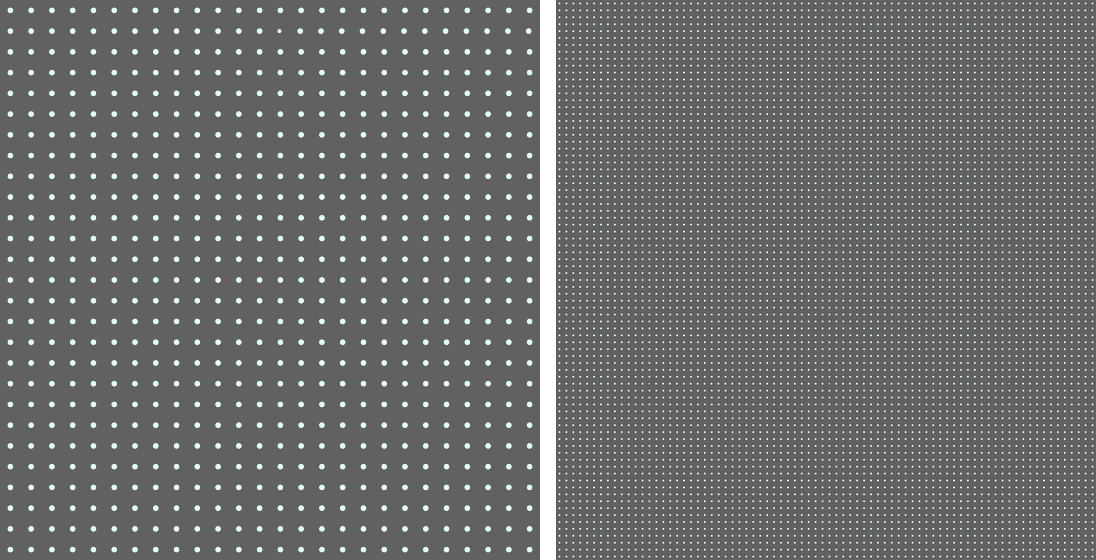
Left, the tile; right, the same tile 3 across and 3 down.
Reproduce this pattern procedurally as a Shadertoy shader.

```glsl
// Grid of small pale mint dots on flat grey, with one row slightly out of register
#define GRID vec2(26.0, 27.0)
#define DOT_RADIUS 0.135
#define SMALL_RADIUS 0.095
#define ROW_SHIFT 0.045
#define FLAW_CELL vec2(13.0, 25.0)
#define GROUND_COLOR vec3(0.38)
#define DOT_COLOR vec3(0.895, 0.995, 0.98)

// Signed distance to a dot, in cell units
float dotDistance(vec2 offset, float radius) {
    return length(offset) - radius;
}

void mainImage(out vec4 fragColor, in vec2 fragCoord) {
    vec2 gridPos = fragCoord / iResolution.xy * GRID;
    vec2 cell = floor(gridPos);
    vec2 offset = fract(gridPos) - 0.5;

    // Flawed row: one shrunken dot, and it and those to its right sit a little left
    float inRow = 1.0 - step(0.5, abs(cell.y - FLAW_CELL.y));
    float shifted = inRow * step(FLAW_CELL.x - 0.5, cell.x);
    float shrunken = inRow * (1.0 - step(0.5, abs(cell.x - FLAW_CELL.x)));
    offset.x += ROW_SHIFT * shifted;
    float radius = mix(DOT_RADIUS, SMALL_RADIUS, shrunken);

    // Edge smoothing about one pixel wide
    float halfPixel = 0.55 * GRID.x / iResolution.x;
    float coverage = 1.0 - smoothstep(-halfPixel, halfPixel, dotDistance(offset, radius));

    fragColor = vec4(mix(GROUND_COLOR, DOT_COLOR, coverage), 1.0);
}
```
